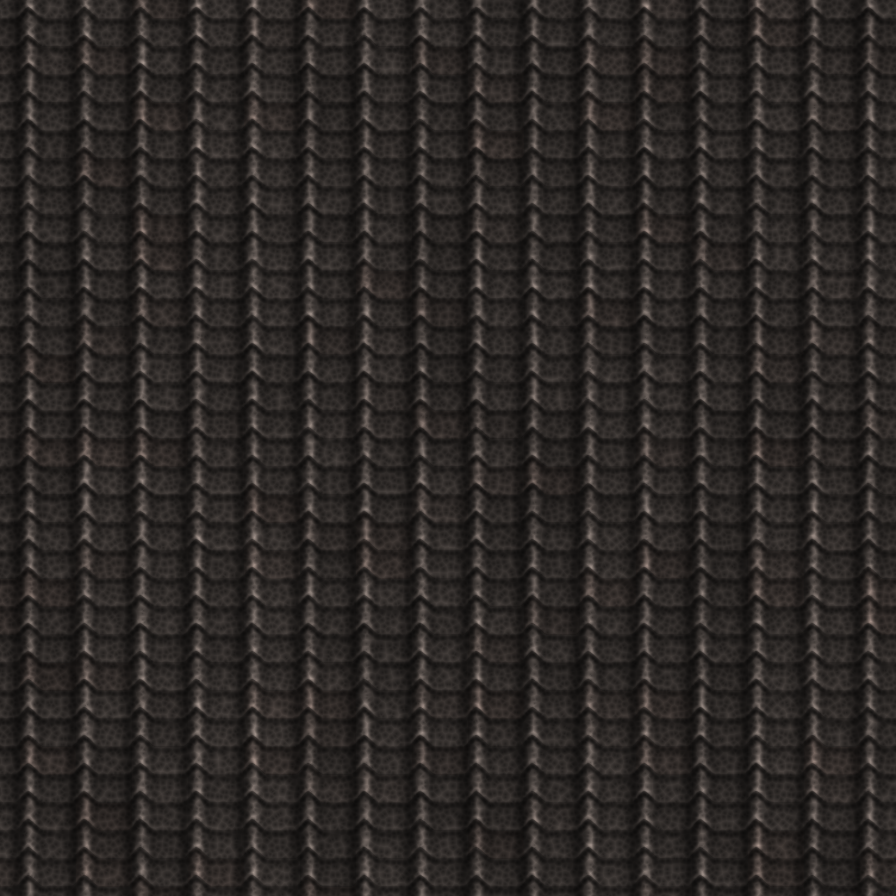
A Shadertoy shader for this texture:

```glsl
// Dark ribbed sheet of overlapping scales: 16 ribs across, 32 rows down.
// Each row ends in a faint lip that peaks over the rib; soft bell profiles shade
// rib, valley and lip, and wrapped cellular noise adds a worn, leathery grain.

const vec2 REPEATS = vec2(16.0, 32.0);
const float ROW_OFFSET = 0.33;
const float GRAIN_CELLS = 144.0;
const float DARKEST_TONE = 0.06;
const vec3 WARM_GREY = vec3(1.06, 0.965, 0.915);
const vec3 BROWN = vec3(1.09, 0.955, 0.895);
const float TAU = 6.2831853;

vec2 hash2(vec2 p) {
    vec3 q = fract(p.xyx * vec3(0.1031, 0.1030, 0.0973));
    q += dot(q, q.yzx + 33.33);
    return fract((q.xx + q.yz) * q.zy);
}

float bell(float x, float center, float width) {
    float d = (x - center) / width;
    return exp(-d * d);
}

// Distance to the nearest scattered point, repeating every "period" cells.
float cellular(vec2 p, float period) {
    vec2 cell = floor(p);
    float nearest = 2.0;
    for (int j = -1; j <= 1; j++) {
        for (int i = -1; i <= 1; i++) {
            vec2 neighbor = cell + vec2(i, j);
            vec2 point = neighbor + hash2(mod(neighbor, period));
            nearest = min(nearest, length(p - point));
        }
    }
    return nearest;
}

// Height of the lip above its flat part: a peak with rounded tip and feet.
float lipRise(float x) {
    float reach = x < 0.0 ? 0.22 : 0.27;
    float slope = max(1.0 - abs(x) / reach, 0.0);
    return 0.40 * mix(slope, smoothstep(0.0, 1.0, slope), 0.65);
}

// Broad uneven wear; whole frequencies keep it seamless.
float wear(vec2 uv) {
    vec2 a = uv * TAU;
    return 0.5 * sin(3.0 * a.x + 2.0 * a.y + sin(2.0 * a.y))
         + 0.5 * sin(5.0 * a.x - a.y + sin(3.0 * a.y));
}

// Brightness of one scale: x from the rib, h up from the lip, both in repeats.
float scaleTone(float x, float h, float edgeSoftness) {
    float lipDistance = h - step(0.5, h);
    float fade = mix(1.0, h, smoothstep(0.0, edgeSoftness, h));
    float nearRib = bell(x, 0.02, 0.17);

    // Upright relief: dark valley on the left, lit rib on the right
    float tone = 0.187 - 0.03 * fade;
    tone *= 1.0 - 0.60 * bell(x, -0.17, 0.14);
    tone *= 1.0 - 0.15 * bell(x, 0.22, 0.08);
    tone += bell(x, 0.045, 0.07) * (0.22 - 0.12 * fade);

    // Lip and the shadow below it, faint between the ribs
    tone += (0.02 + 0.07 * nearRib) * bell(lipDistance, 0.10, 0.10);
    tone *= 1.0 - (0.38 + 0.24 * nearRib) * bell(lipDistance, -0.11, 0.12);
    return length(vec2(tone, DARKEST_TONE));
}

void mainImage(out vec4 fragColor, in vec2 fragCoord) {
    vec2 uv = fragCoord / iResolution.xy;
    vec2 p = uv * REPEATS;

    // Local position on the scale and its wrapped index
    float x = fract(p.x) - 0.5;
    float y = p.y - ROW_OFFSET - lipRise(x);
    vec2 id = mod(vec2(floor(p.x - 0.35), floor(y)), REPEATS);
    vec2 variation = hash2(id + 7.0);
    float ribVariation = hash2(vec2(id.x, 51.0)).x;

    // Relief with grain, per-scale and per-rib variation, and wear
    float softness = 1.5 * REPEATS.y / iResolution.y;
    float tone = scaleTone(x, fract(y), softness);
    float grain = cellular(uv * GRAIN_CELLS, GRAIN_CELLS) - 0.5;
    tone *= 1.0 + 0.60 * grain;
    tone *= 0.90 + 0.12 * variation.x + 0.08 * ribVariation + 0.04 * wear(uv);

    vec3 tint = mix(WARM_GREY, BROWN, smoothstep(0.7, 1.0, variation.y));
    fragColor = vec4(clamp(tone * tint, 0.0, 1.0), 1.0);
}
```
